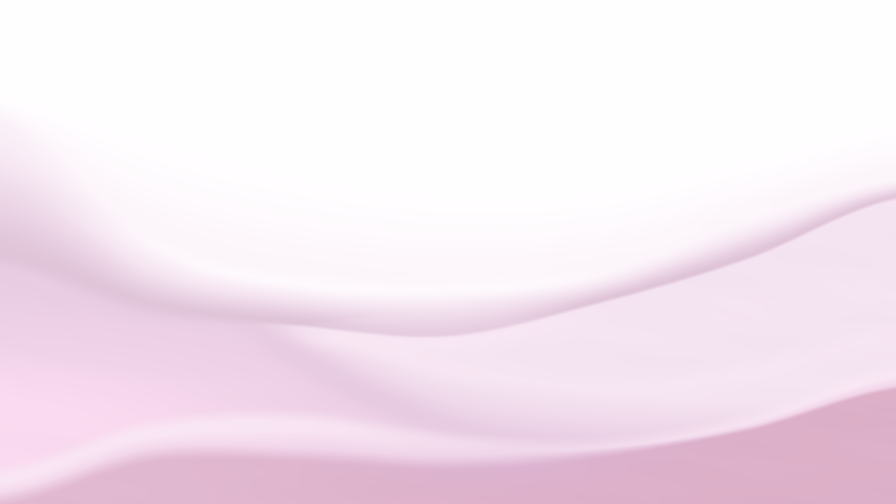
A Shadertoy shader for this background:

```glsl
#define WHITE vec3(1.0, 0.995, 1.0)
#define VEIL vec3(0.985, 0.95, 0.975)
#define SILK vec3(0.957, 0.89, 0.943)
#define ROSE vec3(0.98, 0.855, 0.94)
#define LILAC vec3(0.915, 0.805, 0.89)
#define SHADE vec3(0.875, 0.765, 0.845)
#define MAUVE vec3(0.865, 0.69, 0.785)
#define GLOSS vec3(0.975, 0.905, 0.955)
#define WEAVE 0.004

// Smooth curve through seven evenly spaced heights
float curve(float x, float h[7]) {
    float s = clamp(x, 0.0, 1.0) * 6.0;
    int i = min(int(s), 5);
    float f = s - float(i);
    float a = h[max(i - 1, 0)], b = h[i], c = h[i + 1], d = h[min(i + 2, 6)];
    return b + 0.5 * f * (c - a + f * (2.0 * a - 5.0 * b + 4.0 * c - d
             + f * (3.0 * (b - c) + d - a)));
}

// Soft ridge of light or shadow around distance zero
float glow(float d, float width) {
    return exp(-d * d / (width * width));
}

// Coverage above a soft edge
float above(float d, float soft) {
    return smoothstep(-soft, soft, d);
}

// Layered sines that drift along the folds
float silkWaves(vec2 p) {
    float sum = 0.0, amp = 0.5;
    for (int i = 0; i < 4; i++) {
        sum += amp * sin(p.y * 38.0 + 3.0 * sin(p.x * 4.0 + float(i)));
        p = mat2(1.6, 0.3, -0.3, 1.7) * p;
        amp *= 0.55;
    }
    return sum;
}

// Upper veil: fades to white, then darkens toward its lower hem
vec3 upperVeil(vec2 p, float crest, float hem) {
    float fadeTop = curve(p.x, float[7](0.81, 0.74, 0.67, 0.63, 0.635, 0.69, 0.76));
    float haze = smoothstep(0.0, 1.0, (fadeTop - p.y) / (fadeTop - crest + 0.02));
    vec3 col = mix(WHITE, VEIL, haze * 0.85);
    float depth = (crest - p.y) / (crest - hem);
    vec3 fold = mix(SILK, SHADE, smoothstep(0.25, 1.0, depth));
    col = mix(col, fold, smoothstep(-0.12, 0.5, depth));
    // Bright crest and the inner crease beneath it
    col = mix(col, WHITE, 0.45 * glow(p.y - crest - 0.008, 0.016)
              * smoothstep(0.12, 0.25, p.x) * smoothstep(0.72, 0.58, p.x));
    float crease = p.y - mix(0.354, 0.42, (p.x - 0.33) / 0.3);
    float span = smoothstep(0.3, 0.42, p.x) * smoothstep(0.68, 0.55, p.x);
    return mix(col, SILK, 0.3 * span * above(-crease, 0.006));
}

// Middle cloth: rosy on the left, pale and sweeping on the right
vec3 middleCloth(vec2 p, float hem) {
    float seam = p.y - curve(p.x, float[7](0.58, 0.48, 0.285, 0.148, 0.11, 0.10, 0.10));
    float warmth = smoothstep(0.44, 0.16, p.y + 0.12 * p.x);
    vec3 left = mix(LILAC, ROSE, warmth * smoothstep(0.65, 0.0, p.x));
    left = mix(left, ROSE, 0.35 * glow(p.y - 0.22 + 0.1 * p.x, 0.05) * smoothstep(0.4, 0.0, p.x));
    vec3 right = mix(LILAC, SILK, smoothstep(-0.01, 0.12, seam));
    vec3 col = mix(left, right, above(seam, 0.035));
    col = mix(col, SHADE, 0.3 * glow(seam, 0.035)
              * smoothstep(0.2, 0.35, p.x) * smoothstep(0.72, 0.5, p.x));
    // Long highlight across the sweep
    float sheen = p.y - curve(p.x, float[7](0.40, 0.38, 0.345, 0.27, 0.23, 0.26, 0.335));
    col = mix(col, GLOSS, 0.5 * glow(sheen, 0.022) * smoothstep(0.3, 0.4, p.x));
    // Bright lip just under the veil
    float lip = smoothstep(0.31, 0.38, p.x) * smoothstep(0.8, 0.5, p.x);
    return mix(col, GLOSS, 0.7 * lip * glow(p.y - hem + 0.015, 0.022));
}

// Lower rolled fold and the deep cloth beneath it
vec3 lowerFold(vec3 col, vec2 p) {
    float top = curve(p.x, float[7](0.06, 0.153, 0.171, 0.132, 0.118, 0.167, 0.264));
    float base = curve(p.x, float[7](0.008, 0.095, 0.097, 0.081, 0.100, 0.148, 0.231));
    float t = (p.y - base) / (top - base);
    vec3 roll = mix(mix(LILAC, ROSE, 0.45), GLOSS, smoothstep(0.0, 0.75, t));
    float dim = glow(p.x - 0.58, 0.17);
    roll = mix(roll, LILAC, 0.45 * dim);
    col = mix(col, roll, 0.9 * smoothstep(top + 0.022, top - 0.012, p.y));
    vec3 deep = mix(MAUVE, LILAC, 0.3 * smoothstep(0.7, 0.1, p.x));
    deep = mix(deep, vec3(0.86, 0.71, 0.84), 0.6 * dim * glow(p.y - base, 0.05));
    float soft = mix(0.018, 0.006, smoothstep(0.55, 0.8, p.x));
    return mix(col, deep, above(base - p.y, soft));
}

void mainImage(out vec4 fragColor, in vec2 fragCoord) {
    vec2 p = fragCoord / iResolution.xy;
    float crest = curve(p.x, float[7](0.77, 0.51, 0.43, 0.417, 0.45, 0.555, 0.641));
    float hem = curve(p.x, float[7](0.479, 0.384, 0.354, 0.333, 0.398, 0.486, 0.606));

    vec3 cloth = lowerFold(middleCloth(p, hem), p);
    float hemSoft = mix(0.022, 0.005, smoothstep(0.15, 0.35, p.x));
    vec3 col = mix(cloth, upperVeil(p, crest, hem), above(p.y - hem, hemSoft));

    // Faint silk texture, absent from the white
    col += WEAVE * silkWaves(p) * smoothstep(crest + 0.1, crest - 0.05, p.y);
    fragColor = vec4(clamp(col, 0.0, 1.0), 1.0);
}
```
